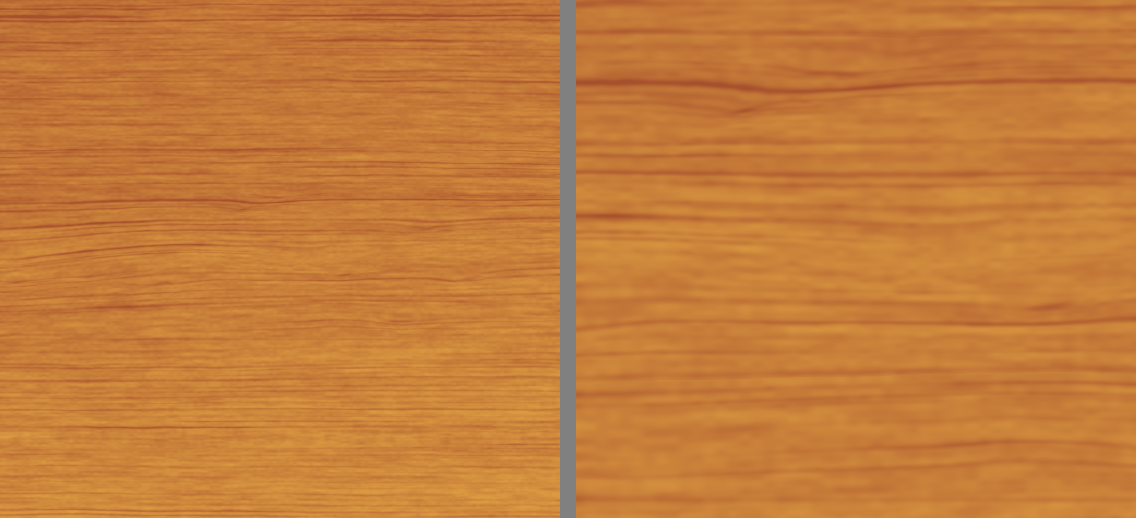
Left, the full canvas; right, a detail of the centre.
Reproduce this texture procedurally as a Shadertoy shader.

```glsl
const vec3 DARK_WOOD = vec3(0.68, 0.35, 0.185);
const vec3 LIGHT_WOOD = vec3(0.85, 0.59, 0.25);

float hash(vec2 p) {
    vec3 q = fract(vec3(p.xyx) * 0.1031);
    q += dot(q, q.yzx + 33.33);
    return fract((q.x + q.y) * q.z);
}

float noise(vec2 p) {
    vec2 cell = floor(p), f = fract(p);
    f = f * f * (3.0 - 2.0 * f);
    return mix(mix(hash(cell), hash(cell + vec2(1, 0)), f.x),
               mix(hash(cell + vec2(0, 1)), hash(cell + vec2(1, 1)), f.x), f.y);
}

// Noise centred on zero, stretched by separate scales along and across the grain
float fibre(vec2 p, float along, float across) {
    return noise(p * vec2(along, across) + across) - 0.5;
}

float bump(float x, float centre, float width) {
    float d = (x - centre) / width;
    return exp(-d * d);
}

// Growth lines: a crisp lower edge with a soft shade above it
float growthLines(vec2 p, float rows, float width) {
    float v = p.y * rows;
    float row = floor(v), f = v - row;
    float seed = hash(vec2(row, rows));
    float fade = smoothstep(0.15, 0.7, noise(vec2(p.x * 3.0 + seed * 40.0, row * 7.3)));
    float d = f - mix(0.2, 0.6, hash(vec2(rows, row + 5.0)));
    float line = bump(d, 0.0, width * (0.65 + 0.7 * noise(vec2(p.x * 9.0, row))));
    float shade = smoothstep(-width, width, d) * exp(-max(d, 0.0) * 5.0) * (1.0 - f);
    return (line + 0.27 * shade) * fade * (0.25 + 0.75 * seed * seed);
}

// Small eyes: x bends the grain, y darkens a ragged fleck
vec2 eyes(vec2 p) {
    vec2 sum = vec2(0.0);
    for (int i = 0; i < 11; i++) {
        float k = float(i);
        vec2 centre = vec2((k + hash(vec2(k, 3.1))) * 0.1, mix(0.36, 0.62, hash(vec2(k, 8.7))));
        vec2 d = p - centre;
        d.y -= 0.12 * d.x + 0.008 * fibre(p, 35.0, 50.0);
        float size = mix(0.6, 1.2, hash(vec2(k, 5.9)));
        vec2 bend = d / (vec2(0.075, 0.016) * size);
        vec2 fleck = d / (vec2(0.024, 0.003) * size);
        sum.x += 0.008 * size * exp(-dot(bend, bend));
        sum.y += exp(-dot(fleck, fleck)) * (0.4 + 0.6 * noise(p * vec2(70.0, 160.0)));
    }
    return sum;
}

void mainImage(out vec4 fragColor, in vec2 fragCoord) {
    vec2 p = fragCoord / iResolution.y;
    float figured = bump(p.y, 0.48, 0.16);
    vec2 eye = eyes(p);

    // Grain coordinates, wavier and tilted in the figured middle
    vec2 g = p;
    g.y += 0.013 * fibre(p, 1.6, 3.0) + 0.003 * fibre(p, 7.0, 14.0);
    g.y += 0.0015 * fibre(p, 22.0, 40.0);
    g.y += figured * (0.024 * fibre(p, 3.2, 8.0) - 0.04 * p.x) + eye.x;

    // Broad shading
    float tone = mix(0.87, 0.50, smoothstep(-0.05, 1.0, p.y)) + 0.1 * (p.x - 0.54);
    tone += 0.10 * fibre(g, 0.7, 8.0) + 0.12 * fibre(g, 1.3, 24.0);

    // Fine fibres and pores
    tone += 0.17 * fibre(g, 5.0, 70.0) + 0.23 * fibre(g, 13.0, 150.0);
    tone += 0.26 * fibre(g, 36.0, 235.0) + 0.16 * fibre(g, 130.0, 270.0);

    // Growth lines from bold to fine
    float lower = 1.0 - smoothstep(0.2, 0.42, p.y);
    tone -= mix(0.66, 0.26, lower) * growthLines(g, 19.0, 0.048);
    tone -= mix(0.56, 0.30, lower) * growthLines(g, 42.0, 0.085);
    tone -= mix(0.38, 0.50, lower) * growthLines(g, 92.0, 0.18);
    tone -= 0.5 * eye.y;

    // Short cross flecks below a dark line, and a faint seam
    float band = smoothstep(0.135, 0.15, p.y) * (1.0 - smoothstep(0.165, 0.178, p.y));
    tone += band * (0.18 * fibre(p, 95.0, 28.0) - 0.04);
    tone -= 0.25 * bump(g.y, 0.178, 0.0025) * (0.4 + noise(p * vec2(9.0, 1.0)));
    tone -= 0.2 * bump(p.y, 0.345, 0.002) * noise(vec2(p.x * 6.0, 2.0));

    fragColor = vec4(mix(DARK_WOOD, LIGHT_WOOD, clamp(tone, -0.15, 1.05)), 1.0);
}
```
